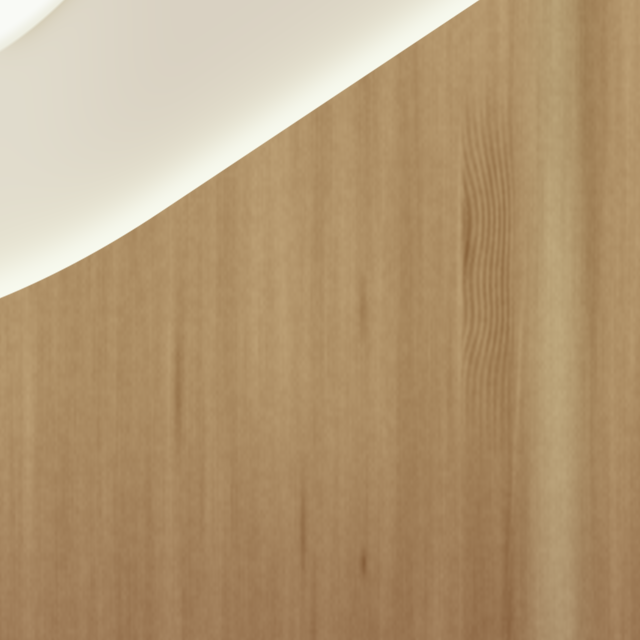
This texture is drawn by a three.js fragment shader. Its source:

```glsl
varying vec2 vUv;

float hash(vec2 p) {
  return fract(sin(dot(p, vec2(127.1, 311.7))) * 43758.5453);
}

float noise(vec2 p) {
  vec2 i = floor(p);
  vec2 f = fract(p);
  f = f * f * (3.0 - 2.0 * f);
  float low = mix(hash(i), hash(i + vec2(1.0, 0.0)), f.x);
  float high = mix(hash(i + vec2(0.0, 1.0)), hash(i + vec2(1.0, 1.0)), f.x);
  return mix(low, high, f.y);
}

// Long vertical fibres, from broad bands to fine threads
float fibres(vec2 p) {
  float sum = 0.0;
  float weight = 0.5;
  vec2 scale = vec2(14.0, 0.9);
  for (int i = 0; i < 5; i++) {
    sum += weight * (noise(p * scale + float(i) * 17.3) - 0.5);
    scale *= vec2(2.1, 1.75);
    weight *= 0.72;
  }
  return sum;
}

float blob(vec2 p, vec2 center, vec2 size) {
  vec2 q = (p - center) / size;
  return exp(-dot(q, q));
}

float band(float x, float center, float width) {
  float q = (x - center) / width;
  return exp(-q * q);
}

// Height of the panel's upper edge
float panelEdge(float x) {
  float bend = max(0.0, 1.0 - x / 0.25);
  return 0.502 + 0.665 * x + 0.032 * bend * bend;
}

// Curved grain lines bulging around a knot
float wavyGrain(vec2 p) {
  float bulge = 0.028 * band(p.y, 0.655, 0.1) + 0.018 * band(p.y, 0.5, 0.06);
  float x = p.x - bulge * (1.0 - smoothstep(0.74, 0.83, p.x));
  float lines = 0.5 + 0.5 * sin(x * 560.0 + 2.5 * noise(p * vec2(20.0, 6.0)));
  float region = smoothstep(0.715, 0.73, p.x) * (1.0 - smoothstep(0.785, 0.815, p.x));
  return lines * region * smoothstep(0.25, 0.5, p.y) * (1.0 - smoothstep(0.72, 0.92, p.y));
}

float darkStreaks(vec2 p) {
  float sum = 0.7 * blob(p, vec2(0.567, 0.12), vec2(0.005, 0.022));
  sum += 0.55 * blob(p, vec2(0.567, 0.52), vec2(0.006, 0.045));
  sum += 0.55 * blob(p, vec2(0.278, 0.39), vec2(0.006, 0.085));
  sum += 0.65 * blob(p, vec2(0.473, 0.17), vec2(0.005, 0.09));
  sum += 0.45 * blob(p, vec2(0.488, 0.02), vec2(0.005, 0.1));
  sum += 0.65 * blob(p, vec2(0.731, 0.62), vec2(0.008, 0.08));
  sum += 0.7 * blob(p, vec2(0.796 + 0.03 * (p.y - 0.12), 0.1), vec2(0.008, 0.22));
  return sum;
}

vec3 wood(vec2 p) {
  vec2 q = p + vec2(0.004 * (noise(p * vec2(5.0, 4.0)) - 0.5), 0.0);
  vec3 color = mix(vec3(0.63, 0.495, 0.355), vec3(0.69, 0.57, 0.405), smoothstep(-0.1, 0.5, p.y));
  float tone = 0.13 * fibres(q);

  // Broad tonal bands
  tone += 0.035 * band(p.x, 0.873, 0.03) + 0.02 * band(p.x, 0.69, 0.025);
  tone -= 0.05 * band(p.x, 0.925, 0.018) * smoothstep(0.15, 0.6, p.y);
  tone -= 0.035 * band(p.x, 0.77, 0.04) * (1.0 - smoothstep(0.7, 0.95, p.y));
  tone -= 0.025 * blob(p, vec2(0.56, 0.0), vec2(0.14, 0.3));

  // Marked grain and pale threads
  tone -= 0.06 * wavyGrain(p) + 0.13 * darkStreaks(q);
  float paleRight = band(p.x, 0.79 + 0.05 * p.y, 0.004) * (1.0 - smoothstep(0.45, 0.65, p.y));
  float paleLeft = band(p.x, 0.718, 0.004) * smoothstep(0.3, 0.45, p.y) * (1.0 - smoothstep(0.7, 0.85, p.y));
  float paleEdge = band(p.x, 0.045, 0.009) * (1.0 - smoothstep(0.35, 0.55, p.y));
  tone += 0.04 * (paleRight + paleLeft + paleEdge);

  // Mottled pores
  tone += 0.022 * (noise(p * vec2(230.0, 150.0)) - 0.5);
  tone += 0.02 * (noise(p * vec2(90.0, 70.0)) - 0.5);
  color += tone * vec3(0.9, 1.05, 1.0);
  return color + vec3(-0.008, 0.012, 0.012) * band(p.x, 0.873, 0.045);
}

vec3 ceiling(vec2 p, float edgeDistance) {
  vec3 color = mix(vec3(0.88, 0.86, 0.80), vec3(0.85, 0.82, 0.76), smoothstep(0.0, 0.3, p.x));

  // Light spilling from behind the panel
  float wide = exp(-pow(edgeDistance / 0.10, 2.0));
  float tight = exp(-pow(edgeDistance / 0.045, 2.0));
  color = mix(color, vec3(0.92, 0.91, 0.83), 0.75 * wide);
  color = mix(color, vec3(0.975, 0.985, 0.945), 0.9 * tight);

  // Bright corner lip with its soft shadow
  float lip = (p.y - 0.92 - 0.62 * p.x - 1.8 * p.x * p.x) * 0.8;
  float shadow = exp(-max(-lip, 0.0) / 0.014);
  color = mix(color, vec3(0.80, 0.76, 0.65), 0.6 * shadow * smoothstep(-0.03, 0.07, p.x));
  vec3 lipColor = mix(vec3(0.93, 0.93, 0.88), vec3(0.975, 0.98, 0.965), smoothstep(0.0, 0.025, lip));
  return mix(color, lipColor, smoothstep(-0.003, 0.003, lip));
}

void main() {
  float edgeDistance = (vUv.y - panelEdge(vUv.x)) * 0.833;
  float aboveEdge = smoothstep(-0.0015, 0.0015, edgeDistance);
  vec3 color = mix(wood(vUv), ceiling(vUv, max(edgeDistance, 0.0)), aboveEdge);
  gl_FragColor = vec4(color, 1.0);
}
```
